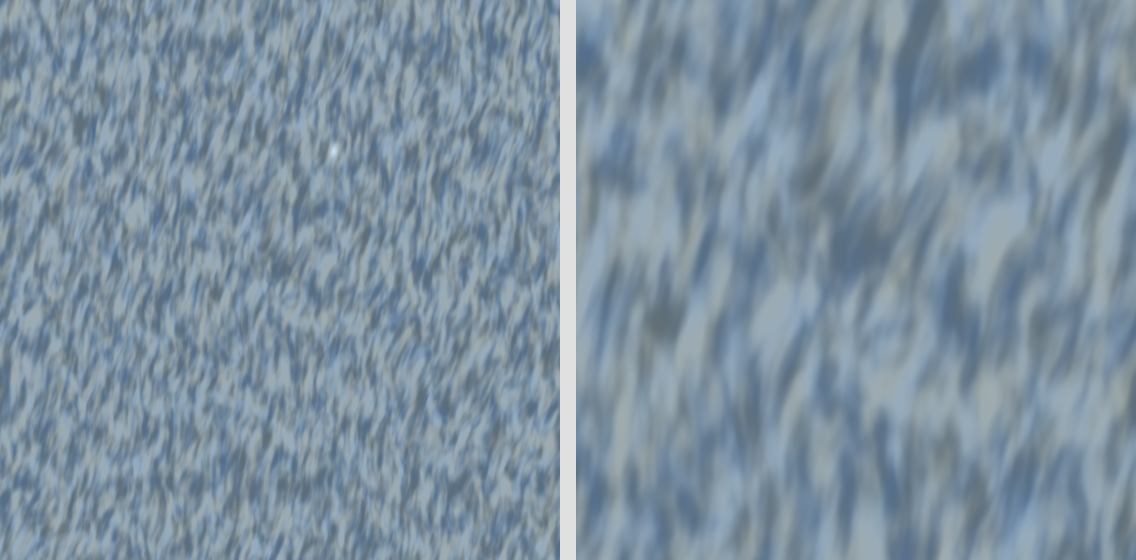
Left: the whole. Right: its middle third, enlarged.
Write a WebGL 1 fragment shader that draws this texture.

```glsl
precision highp float;
uniform vec2 u_resolution;

#define STREAK_CELLS vec2(61.0, 20.0)
#define FIBRE_CELLS vec2(112.0, 38.0)
#define PATCH_CELLS vec2(25.0, 13.0)
#define HAIR_CELLS vec2(210.0, 75.0)
#define LEAN 0.16
#define BEND 0.03
#define CONTRAST 1.3
#define BRIGHTNESS 0.06
#define TINT 0.065
#define GLINT_POS vec2(0.596, 0.73)

const vec3 DARK_BLUE = vec3(0.350, 0.433, 0.512);
const vec3 PALE_GREY = vec3(0.602, 0.672, 0.716);
const vec3 GLINT = vec3(0.78, 0.89, 0.96);

// Random unit gradient for a lattice point
vec2 gradientAt(vec2 cell) {
  vec3 h = fract(cell.xyx * vec3(0.1031, 0.1030, 0.0973));
  h += dot(h, h.yzx + 33.33);
  float angle = 6.28318 * fract((h.x + h.y) * h.z);
  return vec2(cos(angle), sin(angle));
}

// Gradient noise, roughly -0.7 to 0.7
float noise(vec2 p) {
  vec2 i = floor(p);
  vec2 f = p - i;
  vec2 w = f * f * f * (f * (f * 6.0 - 15.0) + 10.0);
  vec2 e = vec2(1.0, 0.0);
  float a = dot(gradientAt(i), f);
  float b = dot(gradientAt(i + e.xy), f - e.xy);
  float c = dot(gradientAt(i + e.yx), f - e.yx);
  float d = dot(gradientAt(i + e.xx), f - e.xx);
  return mix(mix(a, b, w.x), mix(c, d, w.x), w.y);
}

// Leaning coordinates whose direction drifts across the canvas
vec2 grainSpace(vec2 uv) {
  float drift = BEND * noise(uv * 3.0 + 7.3);
  float wobble = 0.008 * noise(uv * vec2(17.0, 13.0) + 41.7);
  return vec2(uv.x - LEAN * uv.y + drift + wobble,
              uv.y + 0.025 * noise(uv * vec2(23.0, 6.0) + 19.1)) + 2.0;
}

// Layered streaks, from broad patches to fine hairs
float streaks(vec2 p) {
  float tone = noise(p * STREAK_CELLS);
  tone += 0.55 * noise(p * FIBRE_CELLS + 13.4);
  tone += 0.50 * noise(p * PATCH_CELLS + 57.6);
  tone += 0.16 * noise(p * HAIR_CELLS + 91.2);
  return tone;
}

void main() {
  vec2 uv = gl_FragCoord.xy / u_resolution.y;
  vec2 p = grainSpace(uv);

  // Blue-grey tone
  float tone = streaks(p) + BRIGHTNESS;
  float level = smoothstep(-0.5 * CONTRAST, 0.5 * CONTRAST, tone);
  vec3 color = mix(DARK_BLUE, PALE_GREY, level);

  // Warm and cool fibres
  float warmth = noise(p * vec2(75.0, 27.0) + 133.8)
               + 0.6 * noise(p * vec2(22.0, 11.0) + 171.5);
  color += TINT * warmth * vec3(0.6, 0.0, -1.0);

  // One small bright glint
  vec2 q = uv - GLINT_POS;
  q.x -= LEAN * q.y;
  q /= vec2(0.0065, 0.012);
  color = mix(color, GLINT, 0.95 * exp(-dot(q, q)));

  gl_FragColor = vec4(color, 1.0);
}
```
